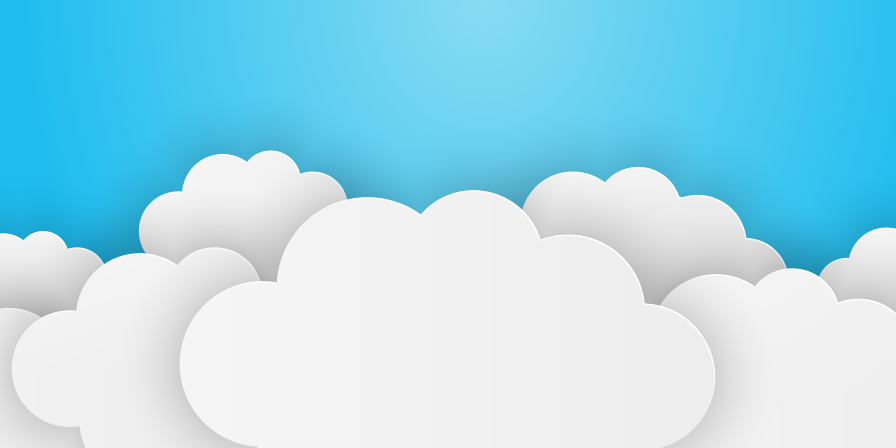
Write a Shadertoy shader that draws this background.

```glsl
// Layered paper-cut clouds with soft shadows under a glowing blue sky.

#define CANVAS_HEIGHT 384.0
#define SKY_GLOW vec3(0.54, 0.86, 0.95)
#define SKY_EDGE vec3(0.12, 0.74, 0.94)
#define GLOW_CENTER vec2(415.0, 390.0)
#define GLOW_RADIUS 400.0
#define PAPER_TONE 0.957
#define SHADOW_REACH 58.0
#define SHADOW_STRENGTH 0.13
#define RIM_OFFSET vec2(0.8, 1.2)
#define PUFFS 6

// Signed distance to a union of circles, each stored as (center, radius).
float cloudDistance(vec2 p, vec3 puffs[PUFFS]) {
    float d = 1e5;
    for (int i = 0; i < PUFFS; i++) {
        d = min(d, length(p - puffs[i].xy) - puffs[i].z);
    }
    return d;
}

// Antialiased inside mask for a signed distance.
float coverage(float d) {
    float pixel = CANVAS_HEIGHT / iResolution.y;
    return 1.0 - smoothstep(-0.6 * pixel, 0.6 * pixel, d);
}

// Lays one paper cloud, with its shadow and bright upper rim, over the color.
void addCloud(inout vec3 color, vec2 p, float shade, vec3 puffs[PUFFS]) {
    float d = cloudDistance(p, puffs);

    // Soft shadow on everything behind
    float falloff = 1.0 - clamp(d / SHADOW_REACH, 0.0, 1.0);
    color *= 1.0 - SHADOW_STRENGTH * falloff * falloff;

    // Paper darkens downward and slightly to the right
    vec3 lead = puffs[0];
    float depth = clamp((lead.y + lead.z - p.y) / 100.0, 0.0, 1.0);
    float tone = PAPER_TONE - shade * depth - 0.00007 * (p.x - lead.x);

    float rim = 1.0 - coverage(cloudDistance(p + RIM_OFFSET, puffs));
    vec3 paper = mix(vec3(tone), vec3(1.0), rim);
    color = mix(color, paper, coverage(d));
}

void mainImage(out vec4 fragColor, in vec2 fragCoord) {
    // Canvas units, kept centered for other aspect ratios
    vec2 p = fragCoord / iResolution.y * CANVAS_HEIGHT;
    p.x += CANVAS_HEIGHT * (1.0 - 0.5 * iResolution.x / iResolution.y);

    // Sky glow
    float spread = length((p - GLOW_CENTER) * vec2(1.0, 0.85)) / GLOW_RADIUS;
    vec3 color = mix(SKY_GLOW, SKY_EDGE, clamp(spread, 0.0, 1.0));

    // Far clouds
    addCloud(color, p, 0.08, vec3[PUFFS](
        vec3(153, 186, 34), vec3(191, 217, 35), vec3(232, 229, 26),
        vec3(268, 207, 30), vec3(215, 179, 60), vec3(255, 175, 40)));
    addCloud(color, p, 0.08, vec3[PUFFS](
        vec3(491, 192, 45), vec3(547, 204, 37), vec3(598, 175, 42),
        vec3(639, 143, 37), vec3(560, 144, 75), vec3(500, 150, 50)));
    addCloud(color, p, 0.10, vec3[PUFFS](
        vec3(3, 156, 28), vec3(37, 164, 22), vec3(66, 146, 26),
        vec3(30, 129, 45), vec3(70, 125, 25), vec3(0, 120, 40)));
    addCloud(color, p, 0.10, vec3[PUFFS](
        vec3(760, 156, 33), vec3(726, 137, 26), vec3(755, 124, 40),
        vec3(730, 115, 30), vec3(765, 110, 50), vec3(790, 110, 50)));

    // Middle clouds
    addCloud(color, p, 0.02, vec3[PUFFS](
        vec3(8, 70, 50), vec3(20, 14, 70), vec3(40, 20, 50),
        vec3(-20, 40, 60), vec3(0, 20, 70), vec3(10, 0, 70)));
    addCloud(color, p, 0.02, vec3[PUFFS](
        vec3(120, 112, 55), vec3(184, 131, 41), vec3(60, 68, 50),
        vec3(125, 24, 57), vec3(160, 80, 60), vec3(190, 40, 60)));
    addCloud(color, p, 0.01, vec3[PUFFS](
        vec3(614, 92, 57), vec3(679, 113, 41), vec3(736, 80, 48),
        vec3(680, 34, 85), vec3(740, 20, 80), vec3(600, 30, 60)));

    // Front cloud
    addCloud(color, p, 0.0, vec3[PUFFS](
        vec3(225, 72, 71), vec3(315, 137, 78), vec3(406, 161, 60),
        vec3(487, 117, 66), vec3(550, 61, 63), vec3(390, -16, 170)));

    fragColor = vec4(color, 1.0);
}
```
